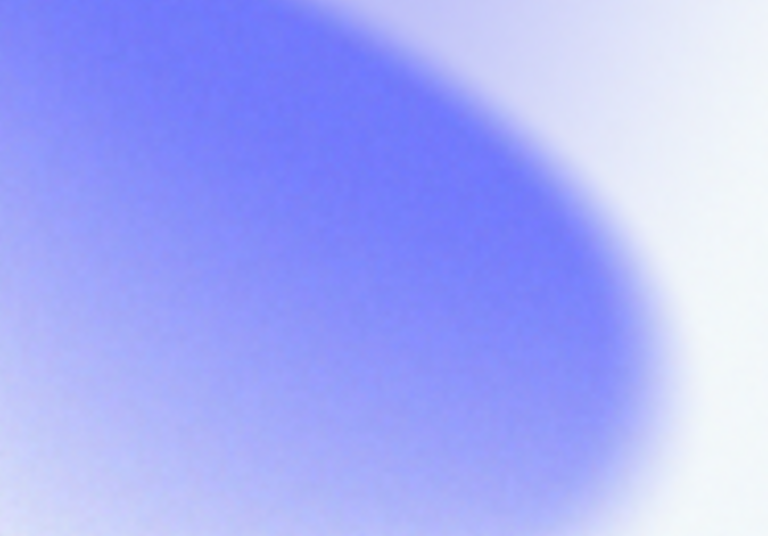
Write a WebGL 2 fragment shader that draws this background.

```glsl
#version 300 es
precision highp float;

uniform vec2 u_resolution;
out vec4 fragColor;

vec3 hash3(vec2 cell) {
  vec3 q = fract(cell.xyx * vec3(0.1031, 0.1030, 0.0973));
  q += dot(q, q.yxz + 33.33);
  return fract((q.xxy + q.yzz) * q.zyx);
}

// Soft coloured cells: each channel varies on its own
vec3 mottle(vec2 p) {
  vec2 cell = floor(p), f = fract(p);
  f = f * f * (3.0 - 2.0 * f);
  vec3 low = mix(hash3(cell), hash3(cell + vec2(1, 0)), f.x);
  vec3 high = mix(hash3(cell + vec2(0, 1)), hash3(cell + vec2(1, 1)), f.x);
  return mix(low, high, f.y) - 0.5;
}

// Approximate signed distance to the parabolic rim, negative inside
float rimDistance(vec2 p) {
  float h = p.y - 0.3;
  float rim = 1.222 - 1.3 * h * h;
  return (p.x - rim) / sqrt(1.0 + 6.76 * h * h);
}

// Saturated blue near the rim, fading to lavender at the lower left
vec3 bodyColor(vec2 p) {
  float fade = 0.42 - 0.36 * p.x + 0.145 * p.x * p.x - 0.38 * p.y;
  fade += 0.06 * p.x * exp(-12.0 * p.y);
  float t = fade / 0.46;
  t = 0.5 * (t + sqrt(t * t + 0.01));
  return mix(vec3(0.44, 0.47, 0.985), vec3(0.90, 0.92, 0.975), t);
}

// Lavender haze above the rim, near white at the right
vec3 skyColor(vec2 p) {
  float t = smoothstep(0.6, 1.6, p.x + 0.4 * (1.0 - p.y));
  return mix(vec3(0.73, 0.74, 0.97), vec3(0.95, 0.97, 0.98), t);
}

void main() {
  // Height spans 0 to 1
  vec2 p = gl_FragCoord.xy / u_resolution.y;

  // The rim is softer towards the bottom
  float blur = mix(0.13, 0.06, smoothstep(0.0, 0.9, p.y));
  float outside = smoothstep(-blur, blur, rimDistance(p));
  vec3 color = mix(bodyColor(p), skyColor(p), outside);

  // Faint grain, weaker on the pale side
  vec3 grain = mottle(p * 65.0) + 0.5 * mottle(p * 130.0);
  color += grain * mix(0.025, 0.01, outside);

  fragColor = vec4(clamp(color, 0.0, 1.0), 1.0);
}
```
